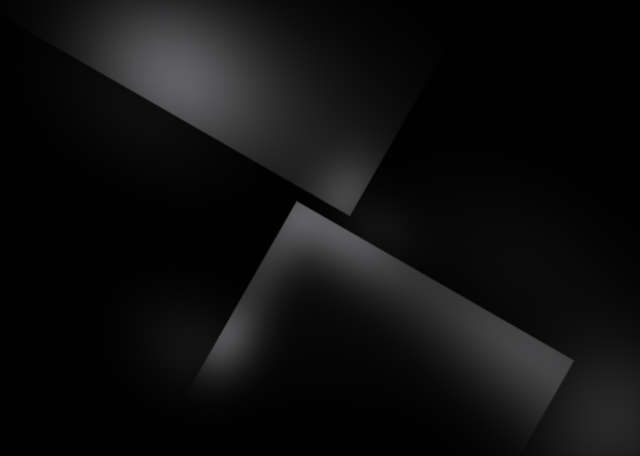
Write a Shadertoy shader that draws this background.

```glsl
#define UPPER_CORNER vec2(0.769, 0.526)
#define LOWER_CORNER vec2(0.652, 0.559)
#define LOWER_WIDTH 0.703
#define AXIS vec2(0.8675, -0.4975)
#define EDGE_SOFTNESS 1.3
#define AMBIENT vec3(0.003, 0.003, 0.006)
#define LIGHT_TINT vec3(0.985, 0.99, 1.0)

// Rotate into the shared frame: x along the long edges, y across them
vec2 toPanel(vec2 v) {
    return vec2(dot(v, AXIS), dot(v, vec2(-AXIS.y, AXIS.x)));
}

// Elliptical falloff aligned with the panels
float glow(vec2 p, vec2 center, vec2 radii) {
    vec2 d = toPanel(p - center) / radii;
    return exp(-dot(d, d));
}

// Antialiased coverage, positive distance is inside
float coverage(float inside) {
    float w = EDGE_SOFTNESS / iResolution.y;
    return smoothstep(-w, w, inside);
}

float upperLight(vec2 p) {
    return 0.31 * glow(p, vec2(0.375, 0.835), vec2(0.20, 0.16))
         + 0.11 * glow(p, vec2(0.60, 0.72), vec2(0.35, 0.22))
         + 0.20 * glow(p, vec2(0.76, 0.56), vec2(0.08, 0.10));
}

float lowerLight(vec2 p) {
    float edges = 0.28 * glow(p, vec2(0.745, 0.50), vec2(0.16, 0.085))
                + 0.18 * glow(p, vec2(0.60, 0.46), vec2(0.07, 0.16))
                + 0.28 * glow(p, vec2(0.487, 0.26), vec2(0.075, 0.09))
                + 0.12 * glow(p, vec2(1.00, 0.34), vec2(0.28, 0.10));
    float farCorner = 0.16 * glow(p, vec2(1.17, 0.22), vec2(0.20, 0.13));
    return edges + farCorner + 0.03 * smoothstep(0.0, 0.4, p.y);
}

// Faint spill behind the panels
float backLight(vec2 p) {
    return 0.05 * glow(p, vec2(0.31, 0.76), vec2(0.20, 0.12))
         + 0.06 * glow(p, vec2(0.83, 0.50), vec2(0.10, 0.07))
         + 0.07 * glow(p, vec2(0.42, 0.24), vec2(0.13, 0.10))
         + 0.04 * glow(p, vec2(1.15, 0.42), vec2(0.25, 0.15));
}

void mainImage(out vec4 fragColor, in vec2 fragCoord) {
    vec2 p = fragCoord / iResolution.y;
    p.x *= 1.4066 * iResolution.y / iResolution.x;

    // Panel shapes
    vec2 u = toPanel(p - UPPER_CORNER);
    vec2 l = toPanel(p - LOWER_CORNER);
    float upper = coverage(min(-u.x, u.y));
    float lower = coverage(min(min(l.x, LOWER_WIDTH - l.x), -l.y));

    // Layered light, with a haze over the lower right
    float light = backLight(p);
    light = mix(light, upperLight(p), upper);
    light = mix(light, lowerLight(p), lower);
    light += 0.15 * glow(p, vec2(1.34, 0.08), vec2(0.17));

    fragColor = vec4(AMBIENT + LIGHT_TINT * light, 1.0);
}
```
